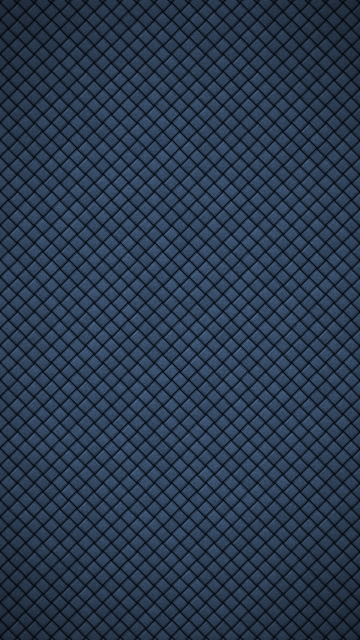
Reproduce this pattern procedurally as a WebGL 2 fragment shader.

```glsl
#version 300 es
precision highp float;
// Diagonal basket weave of dark blue leather strips under a soft vignette.
// The plane is turned 45 degrees into unit cells; a checkerboard picks the
// upper strip, whose ends reach past the cell and dip under the neighbours.

uniform vec2 u_resolution;
out vec4 outColor;

const float REPEATS_ACROSS = 21.0;
const float HALF_WIDTH = 0.435;
const vec3 GAP_COLOR = vec3(0.015, 0.043, 0.085);
const vec3 LEATHER_COLOR = vec3(0.190, 0.260, 0.350);
const vec3 RIM_COLOR = vec3(0.050, 0.058, 0.062);

float hash(vec2 p) {
  vec3 h = fract(vec3(p.xyx) * 0.1031);
  h += dot(h, h.yzx + 33.33);
  return fract((h.x + h.y) * h.z);
}

vec2 gradientAt(vec2 p) {
  float angle = 6.28318 * hash(p);
  return vec2(cos(angle), sin(angle));
}

float gradientNoise(vec2 p) {
  vec2 i = floor(p);
  vec2 f = fract(p);
  vec2 u = f * f * f * (f * (f * 6.0 - 15.0) + 10.0);
  float a = dot(gradientAt(i), f);
  float b = dot(gradientAt(i + vec2(1, 0)), f - vec2(1, 0));
  float c = dot(gradientAt(i + vec2(0, 1)), f - vec2(0, 1));
  float d = dot(gradientAt(i + vec2(1, 1)), f - vec2(1, 1));
  return mix(mix(a, b, u.x), mix(c, d, u.x), u.y);
}

// Leather tone: a shade per strip plus grain stretched along it
float leatherTone(vec2 strip, vec2 cell) {
  float shade = 0.10 * (hash(cell + 200.0) - 0.5);
  vec2 offset = cell * 7.0 + 500.0;
  float grain = 0.22 * gradientNoise(strip * vec2(4.0, 8.0) + offset);
  return 1.0 + shade + grain;
}

// Brightness along a strip as its end bends downward
float bendShade(float along) {
  return 1.0 - 0.62 * smoothstep(0.28, 0.62, along);
}

// Coverage across a strip, with a softly rounded side
float sideCover(float across, float pixel) {
  return 1.0 - smoothstep(-0.08, 0.5 * pixel, abs(across) - HALF_WIDTH);
}

vec3 weave(vec2 p, float pixel) {
  vec2 cell = floor(p);
  vec2 local = fract(p) - 0.5;
  bool risesRight = mod(cell.x + cell.y, 2.0) < 0.5;
  vec2 strip = risesRight ? local : local.yx;

  // Dipping end of the neighbouring strip, in the shadow of this one
  float underCover = sideCover(strip.x, pixel);
  float contact = smoothstep(0.0, 0.12, abs(strip.y) - HALF_WIDTH);
  float underShade = bendShade(1.0 - abs(strip.y)) * contact;
  vec3 under = mix(GAP_COLOR, LEATHER_COLOR, underCover * underShade);

  // Upper strip, lit from above
  float light = 1.0 + 0.14 * (local.x - local.y);
  float shade = bendShade(abs(strip.x)) * light;
  vec3 color = LEATHER_COLOR * leatherTone(strip, cell) * shade * 1.08;

  // Thin worn highlight near the upper left edge
  float rimDist = abs(local.y + HALF_WIDTH - 0.11);
  float rim = 1.0 - smoothstep(0.01, 0.05 + 0.5 * pixel, rimDist);
  color += RIM_COLOR * rim * hash(cell + 350.0);

  return mix(under, color, sideCover(strip.y, pixel));
}

float vignette(vec2 uv) {
  vec2 c = 2.0 * uv - 1.0;
  float falloff = dot(c * c, vec2(0.30, 0.50));
  return mix(1.08, 0.54, smoothstep(0.0, 1.0, falloff));
}

void main() {
  vec2 q = (gl_FragCoord.xy - 0.5 * u_resolution) / u_resolution.x;
  q *= REPEATS_ACROSS;
  vec2 diagonal = vec2(q.x + q.y, q.x - q.y);
  float pixel = 1.4142 * REPEATS_ACROSS / u_resolution.x;
  vec3 color = weave(diagonal, pixel);
  outColor = vec4(color * vignette(gl_FragCoord.xy / u_resolution), 1.0);
}
```
